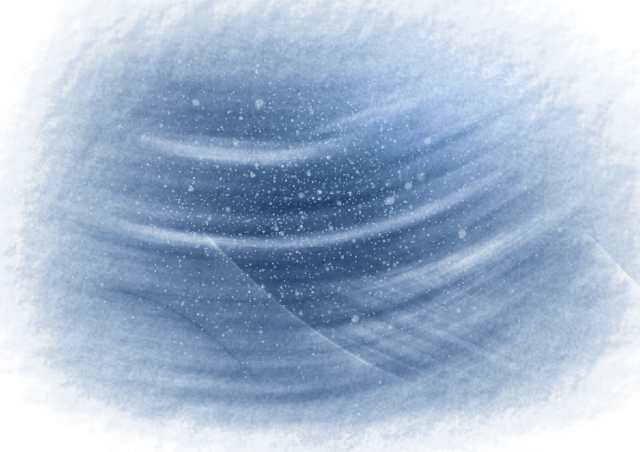
This texture is drawn by a Shadertoy shader. Its source:

```glsl
// Frosted blue ice with sweeping arcs, drifting snow specks and a pale stone border.

float hash(vec2 p) {
    vec3 q = fract(vec3(p.xyx) * 0.1031);
    q += dot(q, q.yzx + 33.33);
    return fract((q.x + q.y) * q.z);
}

float noise(vec2 p) {
    vec2 i = floor(p), f = fract(p);
    f = f * f * (3.0 - 2.0 * f);
    return mix(mix(hash(i), hash(i + vec2(1, 0)), f.x),
               mix(hash(i + vec2(0, 1)), hash(i + vec2(1, 1)), f.x), f.y);
}

float fbm(vec2 p) {
    float sum = 0.0, amp = 0.5;
    for (int i = 0; i < 5; i++) {
        sum += amp * noise(p);
        p = mat2(1.6, 1.2, -1.2, 1.6) * p + 17.3;
        amp *= 0.5;
    }
    return sum;
}

// Soft round spot, 1 at its centre
float spot(vec2 p, vec2 centre, vec2 radius) {
    vec2 d = (p - centre) / radius;
    return exp(-dot(d, d));
}

// Height above a bowl-shaped curve with separate left and right bends
float aboveArc(vec2 p, vec2 low, float bendLeft, float bendRight) {
    float dx = p.x - low.x;
    return p.y - low.y - (dx < 0.0 ? bendLeft : bendRight) * dx * dx;
}

// Luminous band: crisp above, long fade below, limited to a span in x
float band(float h, float width, float x, float start, float end) {
    float span = smoothstep(start - 0.1, start + 0.1, x) * (1.0 - smoothstep(end - 0.15, end + 0.1, x));
    float w = h > 0.0 ? width : width * 1.8;
    return span * exp(-h * h / (w * w));
}

float hairline(float h, float width, float px) {
    return 1.0 - smoothstep(width, width + 1.5 * px, abs(h));
}

// One scattered dot per grid cell, random in place, size and strength
float specks(vec2 p, float cells, float density, float px) {
    vec2 g = p * cells, id = floor(g);
    float size = mix(0.06, 0.24, pow(hash(id + 77.3), 4.0));
    vec2 centre = mix(vec2(size), vec2(1.0 - size), vec2(hash(id + 3.1), hash(id + 41.7)));
    float edge = 1.2 * px * cells;
    float disc = 1.0 - smoothstep(size * 0.4, size + edge, length(fract(g) - centre));
    return disc * step(hash(id + 9.2), density) * mix(0.25, 1.0, hash(id + 25.0));
}

vec3 icePalette(float t) {
    vec3 c = mix(vec3(0.14, 0.25, 0.40), vec3(0.23, 0.35, 0.49), smoothstep(0.0, 0.2, t));
    c = mix(c, vec3(0.36, 0.48, 0.62), smoothstep(0.15, 0.4, t));
    c = mix(c, vec3(0.49, 0.60, 0.73), smoothstep(0.35, 0.55, t));
    c = mix(c, vec3(0.64, 0.72, 0.82), smoothstep(0.5, 0.7, t));
    c = mix(c, vec3(0.77, 0.83, 0.89), smoothstep(0.65, 0.83, t));
    c = mix(c, vec3(0.92, 0.94, 0.96), smoothstep(0.8, 0.97, t));
    return mix(c, vec3(1.0), smoothstep(0.94, 1.15, t));
}

void mainImage(out vec4 fragColor, in vec2 fragCoord) {
    vec2 uv = fragCoord / iResolution.xy;
    vec2 p = vec2(uv.x * 1.415, uv.y);
    float px = 1.0 / iResolution.y;

    // Dark oval heart fading gradually to a white border
    float cloud = fbm(p * 4.0) - 0.48;
    float d = length((uv - vec2(0.49, 0.45)) / vec2(0.51, 0.55)) + 0.14 * cloud;
    float tone = max(0.95 * d - 0.07, 0.13);
    float heart = 1.0 - smoothstep(0.5, 1.0, d);
    tone += 0.13 * spot(uv, vec2(0.67, 0.77), vec2(0.15, 0.13));
    tone -= 0.13 * spot(uv, vec2(0.31, 0.80), vec2(0.15, 0.13));
    tone -= 0.10 * spot(uv, vec2(0.84, 0.42), vec2(0.10, 0.10));
    tone += 0.09 * spot(uv, vec2(0.20, 0.20), vec2(0.12, 0.10));
    tone += 0.12 * (1.0 - smoothstep(0.0, 0.13, uv.x)) + 0.16 * (1.0 - smoothstep(0.0, 0.13, uv.y));

    // Fine streaks following the bowl
    float flow = aboveArc(uv, vec2(0.42, 0.46), 0.65, 1.2);
    float streak = fbm(vec2(uv.x * 3.0, flow * 38.0)) - 0.48;
    tone += 0.34 * streak * heart;

    // Sweeping bright arcs
    float upper = aboveArc(uv, vec2(0.40, 0.655), 1.3, 2.2);
    float arcs = 0.24 * band(upper, 0.014, uv.x, 0.25, 0.58);
    arcs += 0.15 * band(upper - 0.035, 0.008, uv.x, 0.28, 0.60);
    arcs += 0.30 * band(flow, 0.020, uv.x, 0.20, 0.76);
    arcs += 0.25 * band(aboveArc(uv, vec2(0.42, 0.345), 0.5, 0.9), 0.024, uv.x, 0.53, 0.86);
    arcs += 0.20 * band(aboveArc(uv, vec2(0.45, 0.25), 0.4, 1.0), 0.026, uv.x, 0.52, 0.84);
    tone += arcs * (0.85 + 1.8 * streak) * (0.35 + 0.65 * heart);

    // Diagonal crack with a pale facet on its lower left
    float cx = uv.x - 0.32;
    float crack = (uv.y - 0.483 + 1.5 * cx - 1.48 * cx * cx) * 0.65;
    float crackSpan = smoothstep(0.31, 0.34, uv.x) * (1.0 - smoothstep(0.55, 0.68, uv.x));
    float facet = exp(min(crack, 0.0) * 28.0) * (1.0 - smoothstep(-px, px, crack));
    tone += crackSpan * (0.15 * facet + 0.09 * hairline(crack, 0.0008, px));

    // Slanted scratches on the lower right
    float slant = uv.y + 0.62 * uv.x;
    float scratch = noise(vec2(uv.x * 5.0, slant * 130.0)) - 0.5;
    tone += 0.18 * scratch * spot(uv, vec2(0.62, 0.27), vec2(0.18, 0.15)) * smoothstep(0.0, 0.03, crack);

    // Shadowed curve at lower left and pale ridge at right
    float lx = uv.x - 0.15;
    float fold = uv.y - 0.36 + 3.2 * lx * lx;
    float foldSpan = smoothstep(0.13, 0.2, uv.x) * (1.0 - smoothstep(0.32, 0.43, uv.x));
    tone -= foldSpan * (0.11 * exp(-abs(fold) * 45.0) + 0.05 * hairline(fold, 0.001, px));
    float ridge = uv.y - 0.474 + 1.48 * (uv.x - 0.925);
    tone += smoothstep(0.9, 0.94, uv.x) * 0.12 * exp(-abs(ridge) * 28.0) * (1.0 - smoothstep(-px, 2.0 * px, ridge));

    // Rocky rim along the bottom and embossed stone grain
    float rim = 0.07 + 0.17 * smoothstep(0.68, 1.0, uv.x) + 0.08 * (1.0 - smoothstep(0.0, 0.25, uv.x));
    rim += 0.09 * (fbm(vec2(p.x * 9.0, 2.0)) - 0.48);
    tone += 0.08 * (1.0 - smoothstep(-0.02, 0.015, uv.y - rim));
    float relief = fbm(p * 22.0) - fbm(p * 22.0 + vec2(0.12, -0.16));
    tone += relief * mix(0.4, 0.2, heart);
    tone += 0.08 * (noise(p * 210.0) - 0.5) * (1.0 - smoothstep(0.85, 1.1, d));

    vec3 col = icePalette(tone);
    col += vec3(-0.03, 0.0, 0.05) * spot(uv, vec2(0.66, 0.74), vec2(0.2, 0.18));

    // Snow: each finer layer is denser and turned, gathered around the middle
    float drift = spot(uv, vec2(0.47, 0.56), vec2(0.23, 0.24)) * (0.4 + 1.2 * fbm(p * 9.0 + 5.0));
    float snow = 0.0;
    for (int i = 0; i < 5; i++) {
        float fi = float(i), turn = 0.5 + 0.9 * fi;
        mat2 spin = mat2(cos(turn), sin(turn), -sin(turn), cos(turn));
        snow += 0.6 * specks(spin * p + 3.7 * fi + 20.0, 24.0 * pow(1.45, fi), drift * (0.25 + 0.08 * fi), px);
    }

    // Larger out-of-focus flakes
    vec3 flakes[7] = vec3[7](vec3(0.609, 0.556, 0.011), vec3(0.638, 0.590, 0.009),
        vec3(0.722, 0.484, 0.011), vec3(0.668, 0.688, 0.008), vec3(0.306, 0.773, 0.009),
        vec3(0.405, 0.770, 0.011), vec3(0.555, 0.293, 0.009));
    for (int i = 0; i < 7; i++) {
        vec2 q = (uv - flakes[i].xy) * vec2(1.415, 1.0);
        float wobble = 0.005 * (noise(p * 90.0) - 0.5);
        snow += 0.5 * (1.0 - smoothstep(flakes[i].z * 0.5, flakes[i].z + px, length(q) + wobble));
    }
    col = mix(col, vec3(0.80, 0.87, 0.95), clamp(snow, 0.0, 0.85));
    fragColor = vec4(clamp(col, 0.0, 1.0), 1.0);
}
```
